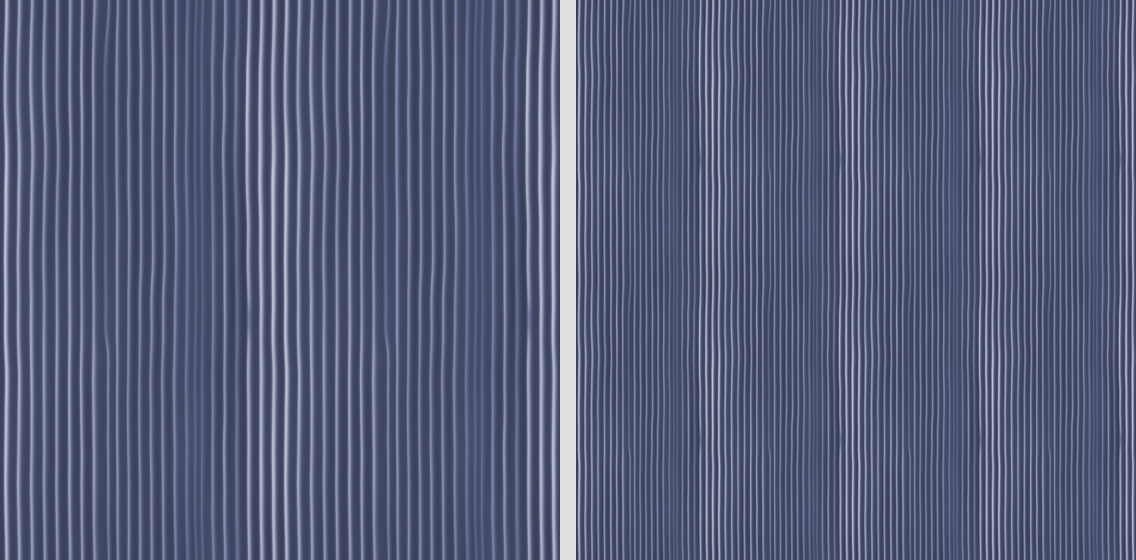
Left: one tile. Right: repeated 2 by 2.
This pattern is drawn by a Shadertoy shader. Its source:

```glsl
const float TILES_ACROSS = 2.0;
const float RIDGES = 24.0;
const float TILE_START = 0.883;

float hash(vec2 p) {
    return fract(sin(dot(p, vec2(127.1, 311.7))) * 43758.5453);
}

// Value noise that wraps after a whole number of cells
float wrapNoise(vec2 p, vec2 period) {
    vec2 cell = floor(p);
    vec2 f = fract(p);
    f = f * f * (3.0 - 2.0 * f);
    vec2 lo = mod(cell, period);
    vec2 hi = mod(cell + 1.0, period);
    return mix(mix(hash(lo), hash(vec2(hi.x, lo.y)), f.x),
               mix(hash(vec2(lo.x, hi.y)), hash(hi), f.x), f.y);
}

float tileNoise(vec2 p, vec2 cells) {
    return wrapNoise(p * cells, cells);
}

// Soft bump on a coordinate that wraps at one
float bump(float x, float center, float width) {
    float d = (fract(x - center + 0.5) - 0.5) / width;
    return exp(-0.5 * d * d);
}

// Uneven spacing: wide after the start, crowded near the end
float ridgePhase(float u) {
    float lag = 0.78 * min(u / 0.37, 1.0) * (1.0 - smoothstep(0.79, 0.85, u));
    return u * RIDGES - lag;
}

// Crisp left flank, softer right flank
float ridgeProfile(float s, float widen) {
    float width = (s < 0.0 ? 0.07 : 0.135) * widen;
    return exp(-0.5 * s * s / (width * width));
}

float ridgeStrength(float u, float y, float fork) {
    float strength = 0.64 + 0.32 * bump(u, 0.08, 0.08);
    strength -= 0.34 * (1.0 - 0.5 * fork) * bump(u, 0.487, 0.014);
    strength -= 0.12 * bump(u, 0.65, 0.07);
    strength -= 0.40 * bump(u, 0.825, 0.045);
    strength -= 0.36 * bump(u, 0.956, 0.016);
    float worn = bump(u, 0.0, 0.012) * bump(y, 0.43, 0.025);
    return strength * (1.0 - 0.4 * worn);
}

vec3 slateRamp(float t) {
    vec3 shadow = vec3(0.22, 0.245, 0.34);
    vec3 slate = vec3(0.36, 0.39, 0.54);
    vec3 highlight = vec3(0.78, 0.79, 0.84);
    vec3 color = mix(shadow, slate, clamp(t / 0.35, 0.0, 1.0));
    return mix(color, highlight, clamp((t - 0.35) / 0.65, 0.0, 1.0));
}

void mainImage(out vec4 fragColor, in vec2 fragCoord) {
    vec2 uv = fragCoord / iResolution.xy;
    vec2 p = vec2(uv.x * TILES_ACROSS - TILE_START, uv.y);

    // Gentle sway, and one ridge that steps sideways
    float sway = 0.008 * (tileNoise(p, vec2(6.0, 7.0)) - 0.5)
               + 0.003 * (tileNoise(p, vec2(12.0, 15.0)) - 0.5);
    float fork = 1.0 - smoothstep(0.36, 0.42, p.y) * (1.0 - smoothstep(0.86, 1.0, p.y));
    float u = fract(p.x + sway - 0.011 * fork * bump(p.x, 0.495, 0.02));

    // Ridges
    float phase = ridgePhase(u);
    float id = mod(floor(phase + 0.5), RIDGES);
    float s = fract(phase + 0.5) - 0.5;
    float widen = 1.0 + 0.3 * bump(u, 0.08, 0.08);
    float strength = ridgeStrength(u, p.y, fork);
    strength *= 0.94 + 0.12 * hash(vec2(id, 5.0));
    strength *= 0.88 + 0.24 * tileNoise(p, vec2(12.0, 6.0));
    float light = strength * ridgeProfile(s, widen);

    // Grooves with long faint streaks
    float streak = tileNoise(vec2(u, p.y), vec2(72.0, 4.0));
    float cloud = tileNoise(p, vec2(8.0, 5.0));
    float groove = 0.02 + 0.08 * streak + 0.06 * cloud;
    groove += 0.04 * cos(6.28318 * (s - 0.1)) + 0.05 * bump(u, 0.82, 0.05);

    fragColor = vec4(slateRamp(groove + light * (1.0 - groove)), 1.0);
}
```
